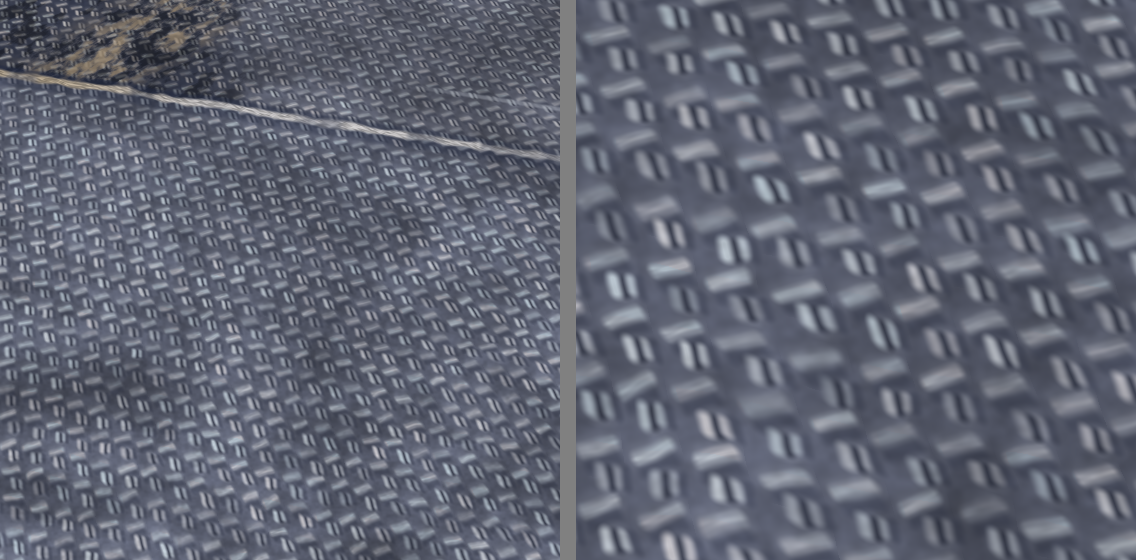
Left, the full canvas; right, a detail of the centre.
Reproduce this texture procedurally as a WebGL 2 fragment shader.

```glsl
#version 300 es
precision highp float;
uniform vec2 u_resolution;
out vec4 outColor;

const vec3 INDIGO = vec3(0.328, 0.345, 0.408);
const vec3 NAVY = vec3(0.13, 0.16, 0.25);
const vec3 SHADOW = vec3(0.18, 0.20, 0.27);
const vec3 PALE = vec3(0.70, 0.72, 0.76);
const vec3 TAN = vec3(0.62, 0.56, 0.47);
const vec3 SEAM = vec3(0.75, 0.74, 0.74);

float hash(vec2 p) {
  vec3 q = fract(vec3(p.xyx) * 0.1031);
  q += dot(q, q.yzx + 33.33);
  return fract((q.x + q.y) * q.z);
}

float noise(vec2 p) {
  vec2 i = floor(p), f = fract(p);
  f = f * f * (3.0 - 2.0 * f);
  return mix(mix(hash(i), hash(i + vec2(1, 0)), f.x),
             mix(hash(i + vec2(0, 1)), hash(i + vec2(1, 1)), f.x), f.y);
}

float fbm(vec2 p) {
  float sum = 0.0, gain = 0.5;
  for (int i = 0; i < 4; i++) {
    sum += gain * noise(p);
    p = p * 2.03 + 7.1;
    gain *= 0.5;
  }
  return sum / 0.9375;
}

// Soft capsule: 1 on the axis, 0 beyond the radius
float strand(vec2 p, vec2 axis, float halfLength, float radius) {
  float t = clamp(dot(p, axis) / dot(axis, axis), -halfLength, halfLength);
  return 1.0 - smoothstep(0.0, radius, length(p - axis * t));
}

vec2 jitter(vec2 id, float amount) {
  return amount * (vec2(hash(id + 3.7), hash(id + 19.3)) - 0.5);
}

// Receding plane, sheared to the directions of the threads
vec2 clothPlane(vec2 uv) {
  vec2 p = vec2(uv.x - 0.5, uv.y) / (1.0 - 0.4 * uv.y);
  return vec2(22.7 * (p.x + 0.241 * p.y), 18.1 * (p.y + 0.234 * p.x));
}

vec3 weave(vec2 grid, vec3 ground, float wear) {
  // Weft dashes, each with a shadow below it
  vec2 dashGrid = grid + vec2(0.18, -0.45);
  vec2 dashId = floor(dashGrid);
  vec2 p = fract(dashGrid) - 0.5 + jitter(dashId, 0.13);
  vec2 dashAxis = vec2(1.0, 0.42);
  float dash = strand(p, dashAxis, 0.28, 0.18);
  float dashHalo = strand(p, dashAxis, 0.22, 0.36);
  float dashShade = strand(p + vec2(-0.06, 0.2), dashAxis, 0.24, 0.21);
  float fibre = 0.7 + 0.5 * noise(vec2(grid.x * 3.0, (p.y - 0.42 * p.x) * 16.0));

  // Paired warp stitches with a dark slit between them
  vec2 bitId = floor(grid);
  vec2 q = fract(grid) - 0.5 + jitter(bitId + 41.0, 0.13);
  vec2 bitAxis = vec2(0.0, 1.0);
  float left = strand(q + vec2(0.13, 0.0), bitAxis, 0.11, 0.18);
  float right = strand(q - vec2(0.16, 0.03), bitAxis, 0.09, 0.15);
  float slit = strand(q - vec2(0.03, -0.01), bitAxis, 0.12, 0.15);
  float edge = strand(q - vec2(0.32, 0.02), bitAxis, 0.12, 0.15);
  float bitHalo = strand(q, bitAxis, 0.1, 0.38);

  float dashTone = wear * mix(0.35, 0.95, hash(dashId + 5.0)) * fibre;
  float bitTone = wear * mix(0.4, 1.15, hash(bitId + 11.0));
  vec3 tint = mix(vec3(-0.02, 0.02, 0.02), vec3(0.03, 0.0, -0.02), hash(bitId + 23.0));
  vec3 color = mix(ground, PALE, 0.24 * wear * max(dashHalo, bitHalo));
  color = mix(color, SHADOW, 0.45 * dashShade + 0.35 * edge * (1.0 - dashShade));
  color = mix(color, PALE + tint, clamp(dash * dashTone, 0.0, 0.85));
  color = mix(color, SHADOW * 0.85, 0.72 * slit);
  return mix(color, PALE + 0.03 + tint, clamp(max(left, 0.7 * right) * bitTone, 0.0, 0.95));
}

// Pale frayed ridge with a dark crease above it
vec3 addSeam(vec3 color, vec2 uv, float height) {
  float along = uv.x * 30.0;
  float h = height + 0.006 * (noise(vec2(along, 2.0)) - 0.5);
  float width = 0.0045 + 0.005 * noise(vec2(along * 1.6, 9.0));
  float ridge = 1.0 - smoothstep(width * 0.4, width * 1.3, abs(h));
  float crease = 1.0 - smoothstep(0.002, 0.008, abs(h - 0.009));
  float under = 1.0 - smoothstep(0.003, 0.013, abs(h + 0.013));
  float broken = 0.45 + 0.5 * smoothstep(0.25, 0.6, noise(vec2(along * 0.8, 4.0)));
  float fray = 0.75 + 0.4 * noise(vec2(uv.x * 160.0 + h * 300.0, h * 400.0));
  color = mix(color, NAVY, 0.6 * crease * (1.0 - 0.5 * uv.x) + 0.3 * under);
  vec3 thread = mix(TAN + 0.06, SEAM, smoothstep(0.05, 0.4, uv.x));
  return mix(color, thread * fray, ridge * broken);
}

void main() {
  vec2 uv = gl_FragCoord.xy / u_resolution;
  float height = uv.y - (0.872 - 0.155 * uv.x);
  float above = smoothstep(-0.003, 0.003, height);
  vec2 grid = clothPlane(uv) + 0.4 * (vec2(fbm(uv * 12.0), fbm(uv * 12.0 + 31.0)) - 0.5);

  // Faded and dark areas of the dye
  float fade = smoothstep(0.2, 0.8, fbm(uv * vec2(7.0, 10.0) + 2.0));
  float mottle = fbm(uv * 36.0);
  float wear = 0.62 + 0.28 * fade + 0.16 * mottle;
  vec3 ground = INDIGO * (0.75 + 0.18 * fade + 0.34 * mottle);

  // Navy corner above the seam, crossed by scattered tan wear
  float corner = above * (1.0 - smoothstep(0.38, 0.56, uv.x + 0.1 * mottle));
  float bandAt = uv.x - 0.25 - 1.7 * (uv.y - 0.93);
  float band = corner * (1.0 - smoothstep(0.03, 0.2, abs(bandAt)));
  float streak = fbm(vec2(uv.x * 38.0, (uv.y - 0.4 * uv.x) * 85.0));
  ground = mix(ground, NAVY, corner * (0.4 + 0.45 * mottle));
  vec3 color = weave(grid, ground, wear * (1.0 - 0.2 * above));
  color = mix(color, TAN, band * smoothstep(0.38, 0.75, streak) * 0.75);
  color = mix(color, color * TAN * 1.7, 0.3 * above * (0.4 + 0.6 * corner));
  color *= 1.0 - 0.35 * corner * smoothstep(0.55, 0.3, streak);

  // Broad shading, fine grain, a faint second crease, then the seam
  color *= 0.92 + 0.12 * fade + 0.08 * (noise(uv * 9.0 + 5.0) - 0.5);
  color *= 0.95 + 0.1 * noise(uv * vec2(150.0, 190.0));
  float crease = 1.0 - smoothstep(0.001, 0.006, abs(height - 0.088));
  color = mix(color, PALE, 0.4 * crease * smoothstep(0.68, 0.85, uv.x));
  outColor = vec4(addSeam(color, uv, height), 1.0);
}
```
